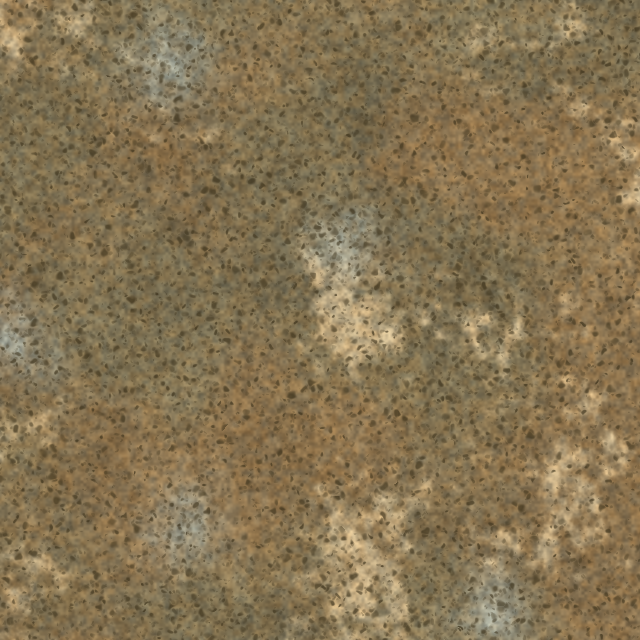
Write a Shadertoy shader that draws this texture.

```glsl
// Dry sandy ground: brown and olive grain, pale patches, grey lichen spots and dark specks.
#define GRAIN_SCALE 115.0
#define GRAIN_CONTRAST 0.25
#define PATCH_SCALE 5.5
#define PALE_START 0.59
#define PALE_END 0.84
#define SPECK_CELLS 74.0
#define SPECK_DENSITY 0.42
#define SPECK_STRENGTH 0.72
#define LICHEN_COUNT 5
#define LICHEN_RADIUS 0.062

const vec3 BROWN = vec3(0.555, 0.455, 0.310);
const vec3 OLIVE = vec3(0.505, 0.450, 0.325);
const vec3 PALE = vec3(0.800, 0.705, 0.540);
const vec3 LICHEN = vec3(0.630, 0.645, 0.595);
const vec3 SPECK = vec3(0.245, 0.205, 0.115);

float hash(vec2 p) {
    vec3 q = fract(vec3(p.xyx) * 0.1031);
    q += dot(q, q.yzx + 33.33);
    return fract((q.x + q.y) * q.z);
}

float noise(vec2 p) {
    vec2 cell = floor(p);
    vec2 f = fract(p);
    f = f * f * (3.0 - 2.0 * f);
    float low = mix(hash(cell), hash(cell + vec2(1, 0)), f.x);
    float high = mix(hash(cell + vec2(0, 1)), hash(cell + vec2(1, 1)), f.x);
    return mix(low, high, f.y);
}

float fbm(vec2 p) {
    float sum = 0.0, weight = 0.53;
    for (int i = 0; i < 4; i++) {
        sum += weight * noise(p);
        p = mat2(0.8, 0.6, -0.6, 0.8) * p * 2.03 + 17.3;
        weight *= 0.5;
    }
    return sum;
}

// Soft, slightly ragged dots, one candidate per jittered cell
float specks(vec2 p, float density) {
    p += 0.5 * (vec2(noise(p * 1.7), noise(p * 1.7 + 41.0)) - 0.5);
    vec2 cell = floor(p);
    float cover = 0.0;
    for (int y = -1; y <= 1; y++)
    for (int x = -1; x <= 1; x++) {
        vec2 id = cell + vec2(x, y) + 200.0;
        vec2 center = id - 200.0 + vec2(hash(id), hash(id + 57.0));
        float size = hash(id + 131.0);
        float radius = mix(0.22, 0.48, size * size);
        float present = step(hash(id + 211.0), density);
        float dot_ = 1.0 - smoothstep(radius * 0.35, radius * 1.25, length(p - center));
        cover = max(cover, present * dot_ * mix(0.5, 1.0, hash(id + 307.0)));
    }
    return cover;
}

// Round blots spread evenly over the canvas, with frayed borders
float lichen(vec2 p) {
    vec2 warp = vec2(fbm(p * 14.0), fbm(p * 14.0 + 31.0)) - 0.5;
    float cover = 0.0;
    for (int i = 0; i < LICHEN_COUNT; i++) {
        vec2 center = fract(vec2(0.27, 0.90) + float(i) * vec2(0.755, 0.570));
        float d = length(p - center + 0.07 * warp) / LICHEN_RADIUS;
        cover = max(cover, exp(-d * d) * mix(0.65, 1.0, hash(vec2(i, 7))));
    }
    return cover;
}

void mainImage(out vec4 fragColor, in vec2 fragCoord) {
    vec2 p = fragCoord / iResolution.y;

    // Broad hue and shade drift
    float hue = fbm(p * 4.0 + 63.0);
    float shade = fbm(p * 7.0 + 91.0);
    float crumbs = fbm(p * 42.0 + 12.0);
    vec3 color = mix(BROWN, OLIVE, smoothstep(0.35, 0.65, hue));
    color *= 1.0 + 0.24 * (shade - 0.5);

    // Pale sand, broken up by crumbs
    vec2 drift = 0.45 * (vec2(noise(p * 9.0), noise(p * 9.0 + 23.0)) - 0.5);
    float sand = fbm(p * PATCH_SCALE + drift + 5.0) + 0.42 * (crumbs - 0.5);
    color = mix(color, PALE, 0.85 * smoothstep(PALE_START, PALE_END, sand));

    // Grey lichen
    float grey = lichen(p);
    color = mix(color, LICHEN, clamp(grey * (0.75 + 0.9 * (crumbs - 0.5)), 0.0, 1.0));

    // Fine grain in brightness and in hue
    float coarse = noise(p * GRAIN_SCALE + 3.0) - 0.5;
    float fine = noise(p * GRAIN_SCALE * 1.9 + 77.0) - 0.5;
    float tint = noise(p * GRAIN_SCALE * 0.8 + 150.0) - 0.5;
    color *= 1.0 + GRAIN_CONTRAST * (coarse + 0.8 * fine + 0.6 * (crumbs - 0.5));
    color += tint * vec3(0.045, -0.005, -0.050);

    // Dark specks, denser in olive ground and lichen
    float density = SPECK_DENSITY * (0.5 + hue) + 0.3 * grey;
    float large = specks(p * SPECK_CELLS, density);
    float small = specks(p * SPECK_CELLS * 1.6 + 19.0, density);
    color = mix(color, SPECK, SPECK_STRENGTH * max(large, 0.5 * small));

    fragColor = vec4(clamp(color, 0.0, 1.0), 1.0);
}
```
